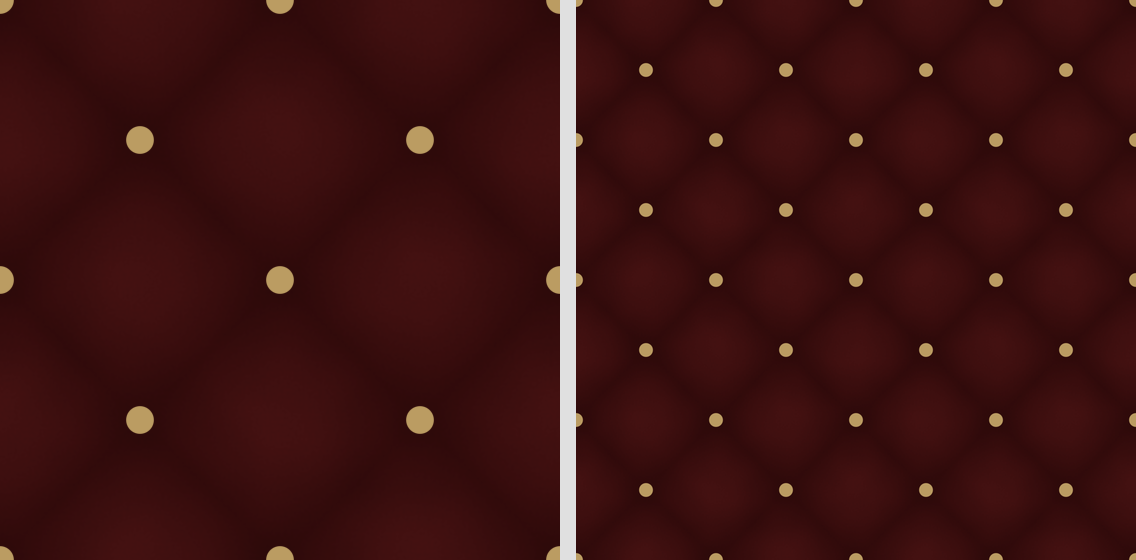
Left: one tile. Right: repeated 2 by 2.
Give the GLSL for this pattern, as a Shadertoy shader.

```glsl
const float PI = 3.14159265;
const float TUFTS = 2.0;            // button repeats across and down
const float BUTTON_RADIUS = 0.0247; // in canvas widths
const float SHADE_RADIUS = 0.055;   // falloff of the dimple around a button
const float SHADE_DEPTH = 0.10;
const float MOTTLE_CELLS = 12.0;
const float MOTTLE_AMOUNT = 0.05;
const float GRAIN_CELLS = 160.0;
const float GRAIN_AMOUNT = 0.035;
const vec3 VALLEY_COLOR = vec3(0.194, 0.041, 0.042);
const vec3 CROWN_COLOR = vec3(0.262, 0.066, 0.066);
const vec3 BUTTON_COLOR = vec3(0.735, 0.612, 0.385);

// Random unit gradient at a lattice point
vec2 gradientAt(vec2 cell) {
    vec3 h = fract(cell.xyx * vec3(0.1031, 0.1030, 0.0973));
    h += dot(h, h.yzx + 33.33);
    float angle = 2.0 * PI * fract((h.x + h.y) * h.z);
    return vec2(cos(angle), sin(angle));
}

// Gradient noise that wraps after a whole number of cells
float wrappedNoise(vec2 p, float period) {
    vec2 cell = floor(p);
    vec2 f = p - cell;
    vec2 w = f * f * f * (f * (f * 6.0 - 15.0) + 10.0);
    vec2 lo = mod(cell, period);
    vec2 hi = mod(cell + 1.0, period);
    float a = dot(gradientAt(lo), f);
    float b = dot(gradientAt(vec2(hi.x, lo.y)), f - vec2(1.0, 0.0));
    float c = dot(gradientAt(vec2(lo.x, hi.y)), f - vec2(0.0, 1.0));
    float d = dot(gradientAt(hi), f - 1.0);
    return mix(mix(a, b, w.x), mix(c, d, w.x), w.y);
}

void mainImage(out vec4 fragColor, in vec2 fragCoord) {
    vec2 uv = fragCoord / iResolution.xy;

    // Diagonal lattice with a button at every integer point
    vec2 diagonal = TUFTS * vec2(uv.x + uv.y, uv.x - uv.y);
    vec2 local = fract(diagonal + 0.5) - 0.5;
    float buttonDist = length(local) / (TUFTS * sqrt(2.0));

    // Padded diamonds: high in the middle, low along the creases
    vec2 swell = abs(sin(PI * diagonal));
    float puff = swell.x * swell.y;
    vec3 color = mix(VALLEY_COLOR, CROWN_COLOR, puff);

    // Dimple shading, worn patches and fine leather grain
    float dimple = buttonDist / SHADE_RADIUS;
    color *= 1.0 - SHADE_DEPTH * exp(-dimple * dimple);
    color *= 1.0 + MOTTLE_AMOUNT * wrappedNoise(uv * MOTTLE_CELLS, MOTTLE_CELLS)
                 + GRAIN_AMOUNT * wrappedNoise(uv * GRAIN_CELLS, GRAIN_CELLS);

    // Buttons
    float edge = 0.75 / min(iResolution.x, iResolution.y);
    float button = 1.0 - smoothstep(-edge, edge, buttonDist - BUTTON_RADIUS);
    color = mix(color, BUTTON_COLOR, button);

    fragColor = vec4(color, 1.0);
}
```
